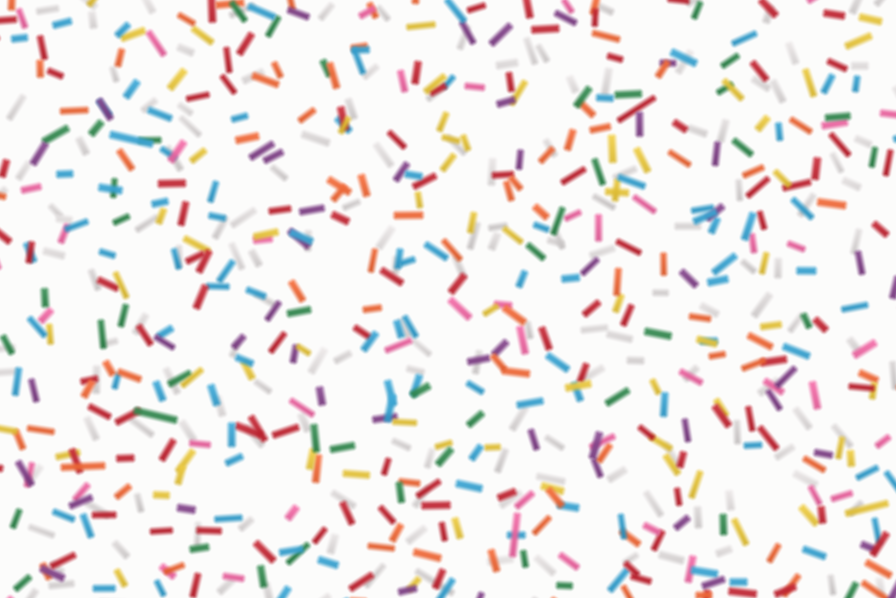
This pattern is drawn by a Shadertoy shader. Its source:

```glsl
const vec3  PAPER = vec3(0.990, 0.988, 0.986);
const vec3  GREY  = vec3(0.835, 0.820, 0.820);
const vec3  PALETTE[7] = vec3[7](
    vec3(0.73, 0.13, 0.18),   // red
    vec3(0.20, 0.61, 0.79),   // blue
    vec3(0.91, 0.39, 0.20),   // orange
    vec3(0.88, 0.75, 0.22),   // yellow
    vec3(0.18, 0.51, 0.29),   // green
    vec3(0.90, 0.38, 0.61),   // pink
    vec3(0.48, 0.24, 0.51));  // purple
// Running sum of the colour shares
const float SHARE_SUM[7] = float[7](0.21, 0.41, 0.56, 0.69, 0.79, 0.90, 1.0);

const int   LAYERS      = 4;       // the lowest layer is grey
const float CELLS       = 10.0;    // cells per canvas height
const float HALF_WIDTH  = 0.0057;  // sizes in canvas heights
const float MIN_HALF    = 0.0130;
const float MAX_HALF    = 0.0245;
const float LONG_HALF   = 0.0370;
const float LONG_CHANCE = 0.02;
const float CORNER      = 0.0040;
const float SOFTNESS    = 0.0053;
const float OPACITY     = 0.93;
const float SHADING     = 0.05;
const float TAU         = 6.28319;

// Integer hash: three values in 0..1 from three lattice coordinates
vec3 hash3(ivec3 cell) {
    uvec3 v = uvec3(cell) * 1664525u + 1013904223u;
    v.x += v.y * v.z;
    v.y += v.z * v.x;
    v.z += v.x * v.y;
    v ^= v >> 16u;
    v.x += v.y * v.z;
    v.y += v.z * v.x;
    v.z += v.x * v.y;
    return vec3(v >> 8u) / 16777216.0;
}

float roundedBox(vec2 p, vec2 halfSize, float radius) {
    vec2 q = abs(p) - halfSize + radius;
    return length(max(q, 0.0)) + min(max(q.x, q.y), 0.0) - radius;
}

vec3 pickColour(float pick) {
    int i = 0;
    while (i < 6 && pick > SHARE_SUM[i]) i++;
    return PALETTE[i];
}

// Lays the sprinkles of one jittered grid over the given colour
vec3 drawLayer(vec3 colour, vec2 uv, int layer, float soft) {
    vec2 grid = uv * CELLS + vec2(0.37, 0.61) * float(layer);
    ivec2 home = ivec2(floor(grid));

    for (int y = -1; y <= 1; y++)
    for (int x = -1; x <= 1; x++) {
        ivec2 cell = home + ivec2(x, y);
        vec3 place = hash3(ivec3(cell + 64, 2 * layer + 11));
        vec3 style = hash3(ivec3(cell + 64, 2 * layer + 12));

        // Position and direction
        vec2 p = (grid - vec2(cell) - place.xy) / CELLS;
        float angle = place.z * TAU;
        vec2 axis = vec2(cos(angle), sin(angle));
        vec2 local = vec2(dot(p, axis), dot(p, vec2(-axis.y, axis.x)));

        // Size, with a few long ones
        float halfLength = style.y < LONG_CHANCE
            ? LONG_HALF : mix(MIN_HALF, MAX_HALF, style.y);
        float halfWidth = HALF_WIDTH * mix(0.85, 1.1, style.z);
        float d = roundedBox(local, vec2(halfLength, halfWidth), CORNER);

        // Tint with a slight roundness lit from above
        vec3 tint = layer == 0 ? GREY + 0.06 * (style.x - 0.4)
                               : pickColour(style.x);
        tint += SHADING * (p.y / halfLength + style.z - 0.5);
        float cover = OPACITY * (1.0 - smoothstep(-soft, soft, d));
        colour = mix(colour, clamp(tint, 0.0, 1.0), cover);
    }
    return colour;
}

void mainImage(out vec4 fragColor, in vec2 fragCoord) {
    vec2 uv = fragCoord / iResolution.y;
    float soft = max(SOFTNESS, 0.75 / iResolution.y);

    vec3 colour = PAPER;
    for (int layer = 0; layer < LAYERS; layer++)
        colour = drawLayer(colour, uv, layer, soft);

    fragColor = vec4(colour, 1.0);
}
```
